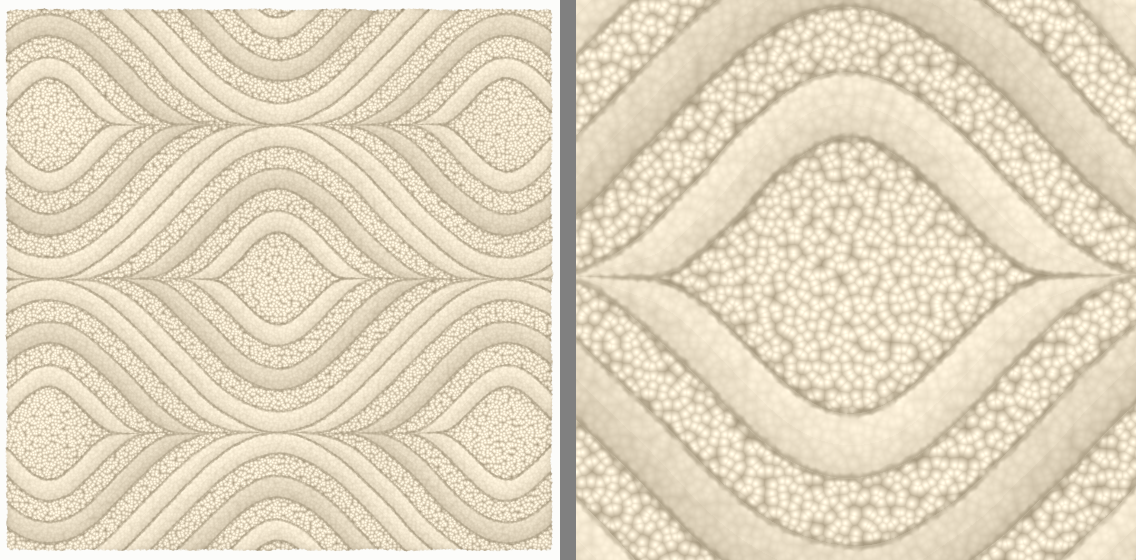
Left, the full canvas; right, a detail of the centre.
Give the GLSL for this pattern, as a Shadertoy shader.

```glsl
// Cream carved-pile rug: a staggered lattice of ogee cells, each holding nested
// cosine contours scaled about the cell centre. Alternate bands are smooth raised
// pile and speckled loop pile, parted by grooves and lit from above.

const float PI = 3.14159265;
const vec2  CENTRE      = vec2(0.496, 0.502);   // middle of the central cell
const vec2  HALF_CELL   = vec2(0.409, 0.275);   // half width and half height of a cell
const int   CONTOURS    = 6;
const float FIRST_SCALE = 0.30;                 // innermost contour, relative to the cell
const float SCALE_STEP  = 0.14;
const float GROOVE      = 0.0034;               // half width of a carved line
const float BEVEL       = 0.009;                // reach of the light on raised edges
const float LOOPS       = 175.0;                // yarn loops across the canvas
const vec2  RUG_MIN     = vec2(0.012, 0.018);
const vec2  RUG_MAX     = vec2(0.985, 0.983);
const vec3  WOOL   = vec3(0.912, 0.865, 0.772);
const vec3  CARVED = vec3(0.62, 0.57, 0.47);
const vec3  FLOOR  = vec3(0.99, 0.99, 0.98);

vec2 hash2(vec2 p) {
    vec2 k = vec2(dot(p, vec2(127.1, 311.7)), dot(p, vec2(269.5, 183.3)));
    return fract(sin(k) * 43758.55);
}

// Distance to the nearest jittered cell point.
float cellular(vec2 p) {
    vec2 cell = floor(p), f = fract(p);
    float nearest = 2.0;
    for (int y = -1; y <= 1; y++)
        for (int x = -1; x <= 1; x++) {
            vec2 o = vec2(x, y);
            nearest = min(nearest, length(o + hash2(cell + o) - f));
        }
    return nearest;
}

// Slow uneven waves, about -1 to 1.
float waves(vec2 p) {
    return 0.5 * sin(p.x * 1.3 + 2.0 * sin(p.y * 0.7))
         + 0.3 * sin(p.y * 2.3 - p.x * 1.1 + 1.7)
         + 0.2 * sin(p.x * 4.1 + p.y * 3.3);
}

// Position relative to the ogee cell that holds p, in half-cell units.
vec2 ogeeCell(vec2 p) {
    vec2 q = (p - CENTRE) / HALF_CELL;
    vec2 local = q - 2.0 * round(q * 0.5);
    float edge = 0.5 + 0.5 * cos(PI * local.x);
    if (abs(local.y) > edge) local -= sign(local);
    return local;
}

// x: signed distance to a scaled contour, y: distance past its pointed tip.
vec2 contour(vec2 local, float scale) {
    float u = min(abs(local.x) / scale, 1.0);
    float height = scale * (0.5 + 0.5 * cos(PI * u));
    float slope = 0.5 * PI * sin(PI * u) * HALF_CELL.y / HALF_CELL.x;
    float d = (abs(local.y) - height) * HALF_CELL.y / sqrt(1.0 + slope * slope);
    return vec2(d, max(abs(local.x) - scale, 0.0) * HALF_CELL.x);
}

float rugEdge(vec2 p) {
    vec2 halfSize = 0.5 * (RUG_MAX - RUG_MIN);
    vec2 q = abs(p - 0.5 * (RUG_MIN + RUG_MAX)) - halfSize + 0.008;
    return length(max(q, 0.0)) + min(max(q.x, q.y), 0.0) - 0.008;
}

void mainImage(out vec4 fragColor, in vec2 fragCoord) {
    vec2 uv = fragCoord / iResolution.xy;
    float aa = 1.0 / min(iResolution.x, iResolution.y);

    // Yarn grain and hand-cut unevenness
    float speckle = 0.46 - cellular(uv * LOOPS);
    float fibre = 0.46 - cellular(uv * LOOPS * vec2(0.7, 0.45) + 31.0);
    vec2 p = uv + 0.0016 * vec2(waves(uv * 19.0), waves(uv.yx * 23.0 + 5.0));
    vec2 local = ogeeCell(p);

    // Walk outwards through the contours
    float raised = 0.0, middle = 0.0, groove = 0.0;
    float nearest = 1.0, side = 0.0;
    for (int i = 0; i < CONTOURS; i++) {
        vec2 c = contour(local, FIRST_SCALE + SCALE_STEP * float(i));
        float beyond = smoothstep(-aa, aa, c.x + c.y);
        if (i < CONTOURS - 1) raised += (i % 2 == 0 ? 1.0 : -1.0) * beyond;
        if (i == 2) middle += beyond;
        if (i == 3) middle -= beyond;
        float reach = abs(c.x) + 0.06 * c.y;
        float cut = 1.0 - smoothstep(0.0003, GROOVE + aa * 0.5, reach + 0.0016 * speckle);
        groove = max(groove, cut * (i == 0 || i == CONTOURS - 1 ? 1.0 : 0.85));
        if (reach < nearest) {
            nearest = reach;
            side = -sign(c.x);
        }
    }

    // Pile tone, speckle and light on the raised edges
    float facing = side * clamp(local.y * 12.0, -1.0, 1.0);
    float bevel = exp(-nearest / BEVEL);
    float tone = mix(-0.005 + 0.36 * speckle, 0.028 + 0.07 * speckle + 0.05 * fibre, raised);
    tone -= 0.055 * middle;
    tone += bevel * raised * (0.065 * facing - 0.015);
    tone -= bevel * (1.0 - raised) * 0.035;
    tone += 0.012 * waves(uv * 11.0);
    vec3 colour = WOOL + tone * vec3(1.0, 1.03, 1.06);
    colour = mix(colour, CARVED, groove * (0.62 + 0.4 * fibre));

    // Bound, slightly ragged outline
    float edge = rugEdge(uv) + 0.0015 * waves(uv * 37.0) + 0.003 * speckle;
    colour -= 0.07 * exp(-abs(edge) / 0.005);
    colour = mix(colour, FLOOR, smoothstep(-aa, aa, edge));
    fragColor = vec4(clamp(colour, 0.0, 1.0), 1.0);
}
```
